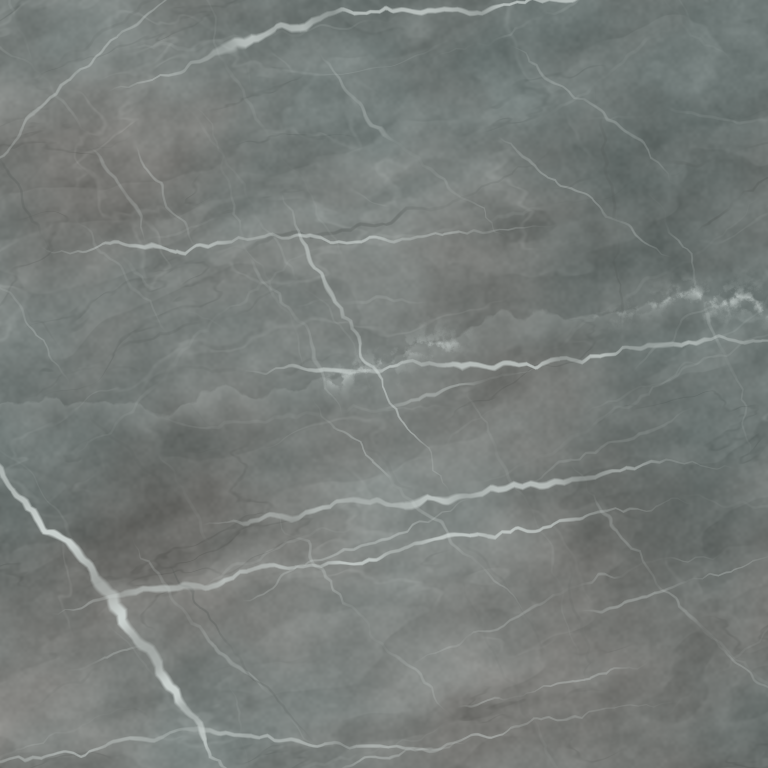
This texture is drawn by a Shadertoy shader. Its source:

```glsl
// Polished grey marble: cloudy, slanted stone layers with warm and cool tints,
// crossed by a crumbly ledge, a web of faint broken hairlines and a few white veins.
// Clouds are stretched fbm noise; each vein is a hashed line bent by 1D noise.

const vec3  STONE_COLOR  = vec3(0.449, 0.469, 0.459);
const vec3  COOL_SHIFT   = vec3(-0.016, 0.003, 0.006);
const vec3  VEIN_COLOR   = vec3(0.82, 0.85, 0.84);
const vec3  CRACK_COLOR  = vec3(0.33, 0.35, 0.34);
const float LAYER_ANGLE  = 0.24;
const float CLOUD_AMOUNT = 0.24;
const float LAYER_AMOUNT = 0.10;
const float MOTTLE_AMOUNT = 0.085;
const float GRAIN_AMOUNT = 0.022;
const float VEIN_WANDER  = 0.060;
const float VEIN_SOFT    = 0.0019;
const int   BOLD_RISING  = 6;
const int   BOLD_FALLING = 2;
const int   HAIRLINES    = 84;

float hash1(float n) {
    n = fract(n * 0.1031);
    n *= n + 33.33;
    n *= n + n;
    return fract(n);
}

float hash2(vec2 p) {
    vec3 q = fract(vec3(p.xyx) * 0.1031);
    q += dot(q, q.yzx + 33.33);
    return fract((q.x + q.y) * q.z);
}

// Straight interpolation keeps the veins angular.
float noise1(float x) {
    float i = floor(x);
    return mix(hash1(i), hash1(i + 1.0), x - i);
}

float noise2(vec2 p) {
    vec2 i = floor(p), f = fract(p);
    f = f * f * (3.0 - 2.0 * f);
    return mix(mix(hash2(i), hash2(i + vec2(1, 0)), f.x),
               mix(hash2(i + vec2(0, 1)), hash2(i + vec2(1, 1)), f.x), f.y);
}

float fbm(vec2 p) {
    float sum = 0.0, amp = 0.5;
    for (int i = 0; i < 5; i++) {
        sum += amp * noise2(p);
        p = mat2(1.6, 1.2, -1.2, 1.6) * p + 7.3;
        amp *= 0.5;
    }
    return sum / 0.97;
}

vec2 rotate(vec2 p, float a) {
    float c = cos(a), s = sin(a);
    return vec2(c * p.x + s * p.y, c * p.y - s * p.x);
}

float wander(float x, float seed) {
    return (noise1(x * 3.0 + seed) - 0.5)
         + (noise1(x * 10.0 + seed + 31.0) - 0.5) * 0.45
         + (noise1(x * 34.0 + seed + 67.0) - 0.5) * 0.20
         + (noise1(x * 95.0 + seed + 93.0) - 0.5) * 0.09;
}

// Coverage of one tapering vein; gaps breaks it up, a faint halo surrounds it.
float vein(vec2 p, vec2 start, float angle, float len, float halfWidth, float gaps, float seed) {
    vec2 q = rotate(p - start, angle);
    float t = q.x / len;
    if (t <= 0.0 || t >= 1.0 || abs(q.y) > 0.1) return 0.0;
    float taper = smoothstep(0.0, 0.2, t) * (1.0 - smoothstep(0.65, 1.0, t));
    float d = abs(q.y - VEIN_WANDER * wander(q.x, seed));
    float swell = noise1(q.x * 11.0 + seed + 11.0) * (0.5 + noise1(q.x * 60.0 + seed + 23.0));
    float w = halfWidth * taper * (0.3 + 1.4 * swell);
    float presence = mix(1.0, smoothstep(0.15, 0.7, noise1(q.x * 26.0 + seed + 47.0)), gaps);
    float core = (1.0 - smoothstep(w * 0.4, w + VEIN_SOFT, d)) * presence;
    return sqrt(taper) * max(core, 0.10 * exp(-d / 0.008));
}

// Thin wisps along the contours of a noise field, shown in patches only.
float wisps(vec2 q, float seed) {
    float line = abs(fbm(q + seed) - 0.5);
    float patches = smoothstep(0.45, 0.75, noise2(q * 1.3 + seed * 2.0));
    return patches * (1.0 - smoothstep(0.0, 0.022, line));
}

// Cloudy ground with thin slanted layers, sharp terraces and mottling.
vec3 stone(vec2 p) {
    vec2 q = rotate(p, LAYER_ANGLE);
    q += 0.12 * vec2(fbm(p * 3.0 + 4.0), fbm(p * 3.0 + 19.0));
    float clouds = fbm(q * vec2(3.0, 5.0) + 3.0) - 0.5;
    float layers = fbm(q * vec2(7.0, 24.0) + 40.0) - 0.5;
    float mottle = fbm(p * 26.0 + 9.0) - 0.5;
    float ramp = fract(fbm(q * vec2(2.0, 4.5) + 60.0) * 6.0);
    float terrace = ramp * (1.0 - smoothstep(0.92, 1.0, ramp)) - 0.46;
    float grain = noise2(p * 210.0) + noise2(p * 120.0) - 1.0;
    float cool = 5.0 * (fbm(q * vec2(2.6, 3.6) + 80.0) - 0.5);
    float light = wisps(q * vec2(4.0, 9.0), 13.0) + wisps(rotate(q, -1.1) * vec2(4.0, 8.0), 29.0);
    float dark = wisps(q * vec2(5.0, 14.0), 51.0);
    return STONE_COLOR + COOL_SHIFT * clamp(cool, -1.0, 1.0)
         + CLOUD_AMOUNT * clouds + LAYER_AMOUNT * layers + MOTTLE_AMOUNT * mottle
         + 0.030 * terrace + GRAIN_AMOUNT * grain + 0.035 * light - 0.030 * dark;
}

// A bright rough edge that is sharp above and fades out below.
float ledge(vec2 p) {
    float d = 0.45 + 0.19 * p.x + 0.085 * wander(p.x, 5.0) - p.y;
    d += 0.030 * (fbm(p * 26.0) - 0.5);
    float shelf = smoothstep(-0.002, 0.003, d) * exp(-max(d, 0.0) / 0.030);
    float patches = smoothstep(0.30, 0.65, noise2(p * 6.0 + 2.0));
    float crumbs = smoothstep(0.44, 0.72, fbm(p * 75.0)) * exp(-abs(d - 0.004) / 0.013);
    return 0.16 * shelf + 0.50 * patches * crumbs;
}

void mainImage(out vec4 fragColor, in vec2 fragCoord) {
    vec2 p = fragCoord / iResolution.y;
    vec3 color = mix(stone(p), VEIN_COLOR, ledge(p));
    vec2 rough = p + 0.005 * (vec2(noise2(p * 55.0), noise2(p * 55.0 + 37.0)) - 0.5);

    // Hairlines in a rising and a falling family, some of them dark cracks.
    for (int i = 0; i < HAIRLINES; i++) {
        float s = float(i) * 7.0 + 101.0;
        vec2 start = vec2(hash1(s), hash1(s + 1.0)) * 1.2 - vec2(0.25, 0.1);
        float pick = hash1(s + 2.0);
        float angle = i % 2 == 0 ? mix(0.05, 0.75, pick) : mix(-0.65, -1.5, pick);
        float len = mix(0.12, 0.5, hash1(s + 3.0));
        float strength = mix(0.07, 0.40, pow(hash1(s + 4.0), 2.0));
        float line = vein(rough, start, angle, len, 0.0012, 0.8, s * 3.0);
        color = mix(color, i % 5 == 4 ? CRACK_COLOR : VEIN_COLOR, line * strength);
    }

    // Bold veins: rising ones spread over the height, then steep falling ones.
    for (int i = 0; i < BOLD_RISING + BOLD_FALLING; i++) {
        float s = float(i) * 9.0 + 613.0;
        bool falling = i >= BOLD_RISING;
        float order = float(i - BOLD_RISING);
        float row = (float(i) + 0.35 + 0.3 * hash1(s)) / float(BOLD_RISING);
        vec2 start = falling ? vec2(0.47 * order - 0.08, 0.50 + 0.26 * order)
                             : vec2(mix(-0.25, 0.35, hash1(s + 1.0)), row - 0.05);
        float angle = falling ? -0.9 - 0.2 * hash1(s + 2.0)
                              : mix(0.0, 0.32, hash1(s + 2.0));
        float len = falling ? 0.75 - 0.3 * order : mix(0.6, 1.1, hash1(s + 3.0));
        float size = falling ? 0.9 - 0.8 * order : hash1(s + 4.0);
        float line = vein(rough, start, angle, len, mix(0.0014, 0.0058, size), 0.45, s * 2.0);
        color = mix(color, VEIN_COLOR, line * mix(0.5, 0.97, size));
    }

    fragColor = vec4(clamp(color, 0.0, 1.0), 1.0);
}
```
